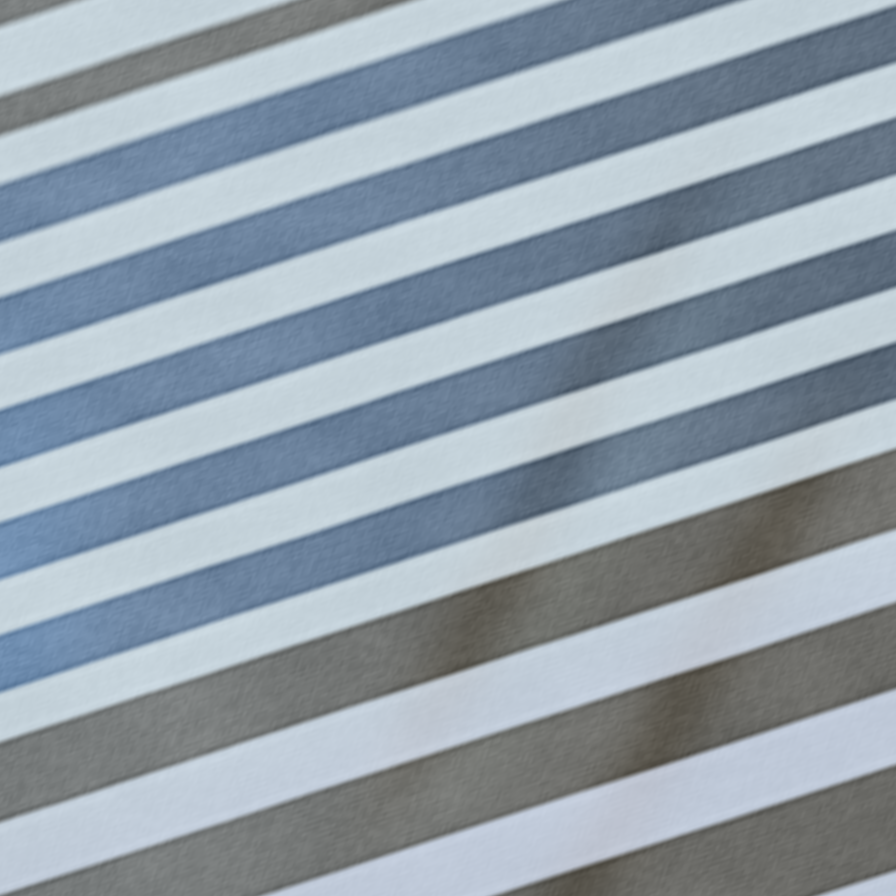
A Shadertoy shader for this texture:

```glsl
float hash(vec2 p) {
    return fract(sin(dot(p, vec2(127.1, 311.7))) * 43758.5453);
}

float noise(vec2 p) {
    vec2 i = floor(p), f = fract(p);
    f = f * f * (3.0 - 2.0 * f);
    return mix(mix(hash(i), hash(i + vec2(1, 0)), f.x),
               mix(hash(i + vec2(0, 1)), hash(i + vec2(1, 1)), f.x), f.y);
}

float fbm(vec2 p) {
    float sum = 0.0, amp = 0.5;
    for (int i = 0; i < 4; i++) {
        sum += amp * noise(p);
        p = p * 2.03 + 7.1;
        amp *= 0.5;
    }
    return sum;
}

float bell(float x, float width) {
    return exp(-x * x / (width * width));
}

// Signed distance to a band, negative inside
float band(float v, float centre, float halfWidth) {
    return abs(v - centre) - halfWidth;
}

void mainImage(out vec4 fragColor, in vec2 fragCoord) {
    vec2 uv = fragCoord / iResolution.xy;

    // Slanted axis across the stripes, growing downwards
    float v = 1.0 - uv.y + 0.326 * uv.x + 0.003 * (fbm(uv * 4.0) - 0.47);

    // Five even blue stripes
    float blueDist = 1.0;
    for (int i = 0; i < 5; i++)
        blueDist = min(blueDist, band(v, 0.2376 + 0.1257 * float(i), 0.0323));

    // Grey stripes: widening below the blue group, narrow above it
    float greyDist = 1.0;
    for (int i = 0; i < 3; i++) {
        float k = float(i);
        greyDist = min(greyDist, band(v, 0.8724 + 0.1745 * k + 0.0085 * k * (k - 1.0),
                                      0.045 + 0.0035 * k * k));
    }
    for (int i = 0; i < 2; i++)
        greyDist = min(greyDist, band(v, 0.129 - 0.13 * float(i), 0.022 + 0.008 * float(i)));

    // Cloth colours with slow lighting drift
    float mottle = fbm(uv * vec2(9.0, 13.0)) - 0.47;
    vec3 white = mix(vec3(0.77, 0.825, 0.855), vec3(0.75, 0.79, 0.85),
                     smoothstep(0.75, 1.1, v));
    vec3 blue = mix(vec3(0.43, 0.52, 0.625), vec3(0.38, 0.44, 0.505),
                    smoothstep(0.2, 0.95, uv.x));
    blue += vec3(0.02, 0.05, 0.08) * bell(uv.x, 0.12) * smoothstep(0.9, 0.3, uv.y);
    vec3 grey = mix(vec3(0.48, 0.495, 0.495), vec3(0.43, 0.43, 0.415),
                    smoothstep(0.1, 0.8, uv.x));

    // Soft stripe edges, blurrier towards the top left
    float soft = 0.0035 + 0.003 * smoothstep(0.5, 0.0, v) + 0.7 / iResolution.y;
    float blueMask = smoothstep(soft, -soft, blueDist);
    float greyMask = smoothstep(soft, -soft, greyDist);
    float dark = max(blueMask, greyMask);
    vec3 color = mix(mix(white, blue, blueMask), grey, greyMask);

    // Dark seam inside and faint ridge outside each edge
    float edge = min(blueDist, greyDist);
    color -= 0.055 * bell(edge + 0.004, 0.0035);
    color += 0.018 * bell(edge - 0.008, 0.004);

    // Two slanted creases with warm shade and a lit flank
    float across = uv.x - 0.52 * uv.y + 0.05 * (fbm(uv * 5.0 + 3.0) - 0.47);
    float fade = smoothstep(0.0, 0.25, uv.y) * smoothstep(0.95, 0.6, uv.y);
    float crease = bell(across - 0.37, 0.045) * fade
                 + bell(across - 0.645, 0.05) * smoothstep(0.7, 0.4, uv.y);
    float flank = bell(across - 0.45, 0.05) * fade;
    color -= crease * mix(vec3(0.015, 0.03, 0.04), vec3(0.07, 0.085, 0.105), dark);
    color += flank * dark * vec3(0.025, 0.03, 0.025);

    // Mottling and woven grain along the stripes
    vec2 thread = vec2(uv.x - 0.326 * uv.y, v);
    float weave = noise(thread * vec2(110.0, 330.0)) + noise(thread * vec2(300.0, 140.0)) - 1.0;
    color += mottle * mix(0.035, 0.10, dark);
    color += weave * mix(0.014, 0.035, dark);

    fragColor = vec4(clamp(color, 0.0, 1.0), 1.0);
}
```
